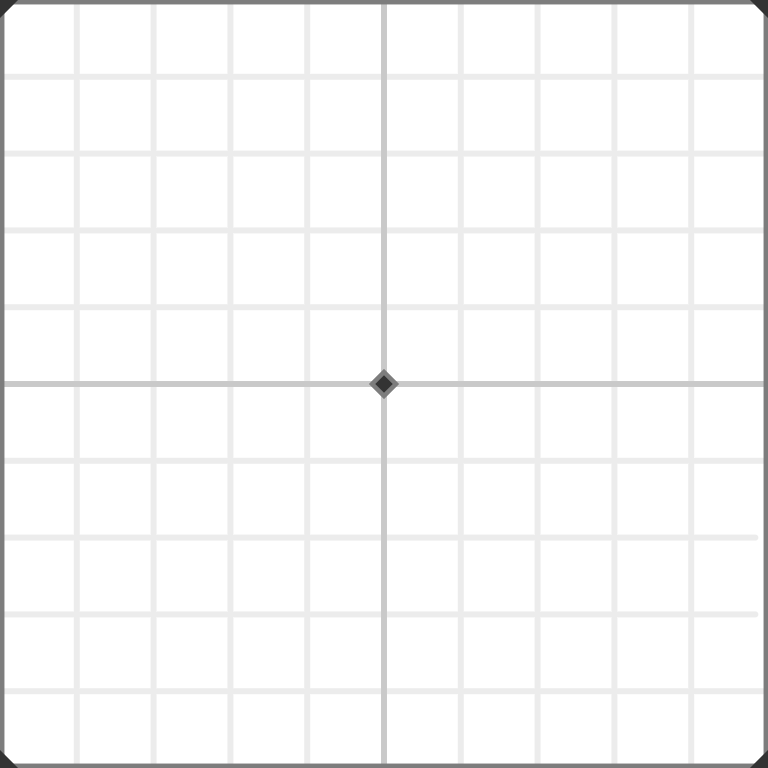
Reproduce this background procedurally as a Shadertoy shader.

```glsl
// A white square ruled with a pale ten-by-ten grid and two darker centre axes,
// framed in grey with dark clipped corners and a diamond marker in the middle.
// Every part is a distance function, painted in layers with smoothed edges.

const vec3 PAPER = vec3(1.0);
const vec3 GRID  = vec3(0.925);
const vec3 AXIS  = vec3(0.79);
const vec3 FRAME = vec3(0.49);
const vec3 DARK  = vec3(0.2);

const float CELLS       = 10.0;
const float LINE_HALF   = 0.0039;
const float FRAME_WIDTH = 0.0058;
const float CORNER_LEG  = 0.0235;
const float SHORT_END   = 0.9835;  // where the shortened rows stop

// Paints ink wherever the signed distance is negative.
vec3 paint(vec3 base, vec3 ink, float dist, float pixel) {
    return mix(base, ink, clamp(0.5 - dist / pixel, 0.0, 1.0));
}

// Distance to the nearest multiple of 1 / cells, on each axis.
vec2 gridDistance(vec2 p, float cells) {
    return abs(fract(p * cells + 0.5) - 0.5) / cells;
}

// Signed distance to a square turned by 45 degrees.
float diamond(vec2 p, float radius) {
    return (abs(p.x) + abs(p.y) - radius) * 0.7071;
}

// Distance to a row's centre line; rows 2 and 3 end early in a round cap.
float rowDistance(vec2 p, float offset) {
    float row = floor(p.y * CELLS + 0.5);
    float isShort = step(abs(row - 2.5), 0.75);
    return length(vec2(max(p.x - SHORT_END, 0.0) * isShort, offset));
}

void mainImage(out vec4 fragColor, in vec2 fragCoord) {
    vec2 uv = fragCoord / iResolution.xy;
    float pixel = 1.0 / min(iResolution.x, iResolution.y);
    vec2 centred = uv - 0.5;

    // Grid lines
    vec2 lines = gridDistance(uv, CELLS);
    float grid = min(lines.x, rowDistance(uv, lines.y));
    vec3 color = paint(PAPER, GRID, grid - LINE_HALF, pixel);

    // Centre axes
    float axes = min(abs(centred.x), abs(centred.y));
    color = paint(color, AXIS, axes - LINE_HALF, pixel);

    // Frame and its dark corners
    vec2 edge = 0.5 - abs(centred);
    color = paint(color, FRAME, min(edge.x, edge.y) - FRAME_WIDTH, pixel);
    color = paint(color, DARK, diamond(edge, CORNER_LEG), pixel);

    // Centre marker
    color = paint(color, FRAME, diamond(centred, 0.0198), pixel);
    color = paint(color, DARK, diamond(centred, 0.0113), pixel);

    fragColor = vec4(color, 1.0);
}
```
